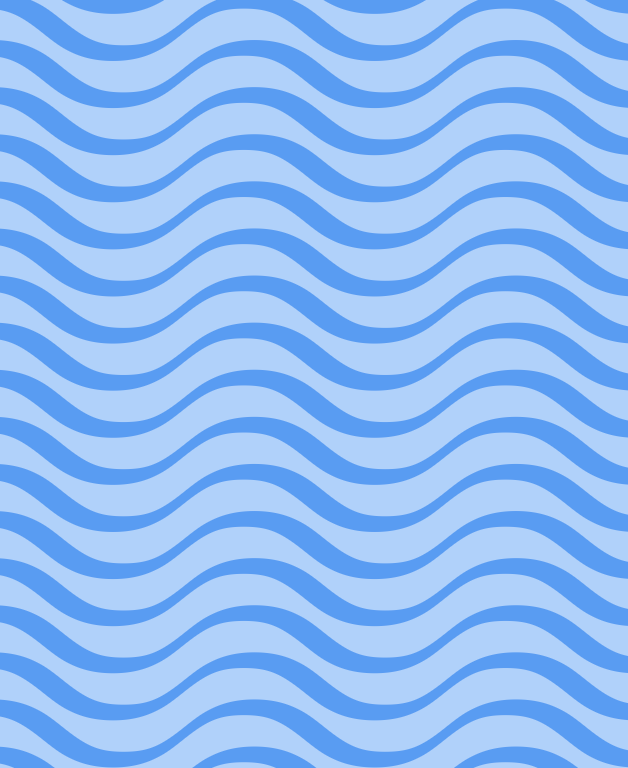
This pattern is drawn by a WebGL 1 fragment shader. Its source:

```glsl
precision highp float;

uniform vec2 u_resolution;

const vec3 LIGHT_BLUE = vec3(0.69, 0.82, 0.98);
const vec3 DEEP_BLUE = vec3(0.35, 0.61, 0.95);

const float CANVAS_WIDTH = 240.0;
const float WAVELENGTH = 100.0;
const float ROW_HEIGHT = 18.0;
const float EDGE_DROP = 20.0;   // crest to trough of one edge
const float BAND_DEPTH = 26.0;  // upper crest to lower trough
const float TROUGH_OFFSET = 46.0;
const vec2 CREST = vec2(-2.8, 15.3);

vec2 bezier(vec2 a, vec2 b, vec2 c, vec2 d, float t) {
  float s = 1.0 - t;
  return s * s * s * a + 3.0 * s * s * t * b + 3.0 * s * t * t * c + t * t * t * d;
}

vec2 bezierTangent(vec2 a, vec2 b, vec2 c, vec2 d, float t) {
  float s = 1.0 - t;
  return 3.0 * (s * s * (b - a) + 2.0 * s * t * (c - b) + t * t * (d - c));
}

// Height and slope of a left-to-right cubic at x, found by Newton steps
vec2 curveAt(vec2 a, vec2 b, vec2 c, vec2 d, float x) {
  float t = (x - a.x) / (d.x - a.x);
  for (int i = 0; i < 4; i++) {
    float error = bezier(a, b, c, d, t).x - x;
    t = clamp(t - error / bezierTangent(a, b, c, d, t).x, 0.0, 1.0);
  }
  vec2 tangent = bezierTangent(a, b, c, d, t);
  return vec2(bezier(a, b, c, d, t).y, tangent.y / tangent.x);
}

// Drop and slope at a distance from the broad crest, down to the tight trough
vec2 waveProfile(float dist) {
  vec2 shoulder = vec2(16.13, 3.42);
  vec2 flank = vec2(26.87, 10.66);
  if (dist < shoulder.x) {
    return curveAt(vec2(0.0), vec2(6.25, 0.0), vec2(11.44, 1.16), shoulder, dist);
  }
  if (dist < flank.x) {
    return curveAt(shoulder, vec2(19.66, 5.1), vec2(22.0, 6.76), flank, dist);
  }
  vec2 trough = vec2(0.5 * WAVELENGTH, EDGE_DROP);
  return curveAt(flank, vec2(35.77, 17.77), vec2(40.41, EDGE_DROP), trough, dist);
}

// Horizontal distance to the nearest repeat of a centre line
float repeatDistance(float x, float period) {
  return abs(mod(x + 0.5 * period, period) - 0.5 * period);
}

// Signed distance to the stacked bands, negative inside; y points down
float waveBands(vec2 p) {
  vec2 upper = waveProfile(repeatDistance(p.x, WAVELENGTH));
  vec2 lower = waveProfile(repeatDistance(p.x - TROUGH_OFFSET, WAVELENGTH));
  float top = upper.x;
  float bottom = BAND_DEPTH - lower.x;

  // Fold all rows onto the one centred between the two edges
  float middle = 0.5 * (top + bottom);
  float y = mod(p.y - middle + 0.5 * ROW_HEIGHT, ROW_HEIGHT) - 0.5 * ROW_HEIGHT + middle;
  float above = (top - y) / length(vec2(1.0, upper.y));
  float below = (y - bottom) / length(vec2(1.0, lower.y));
  return max(above, below);
}

void main() {
  float pixel = CANVAS_WIDTH / u_resolution.x;
  vec2 p = vec2(gl_FragCoord.x, u_resolution.y - gl_FragCoord.y) * pixel;

  float dist = waveBands(p - CREST);
  float coverage = clamp(0.5 - dist / pixel, 0.0, 1.0);
  gl_FragColor = vec4(mix(LIGHT_BLUE, DEEP_BLUE, coverage), 1.0);
}
```
